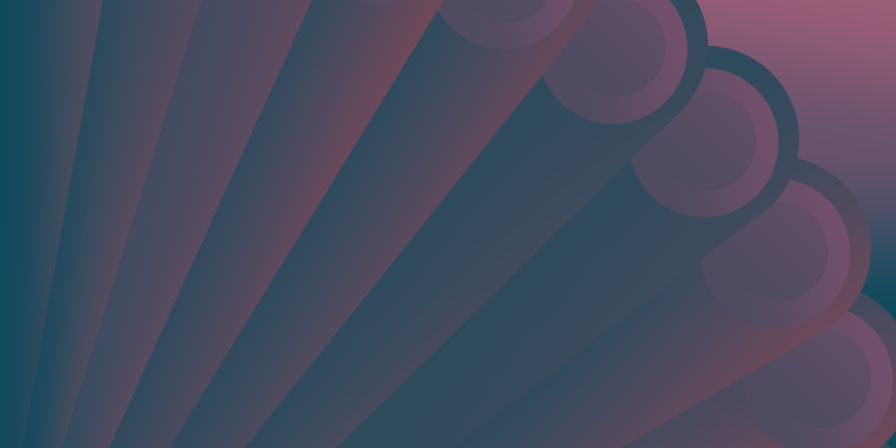
A WebGL 1 fragment shader for this background:

```glsl
precision highp float;
// Fan of overlapping rounded bars with disc-shaped caps, in dusky slate, mauve and wine.
uniform vec2 u_resolution;

const vec3 SLATE = vec3(0.18, 0.29, 0.365);
const vec3 MAUVE = vec3(0.35, 0.30, 0.39);
const vec3 WINE = vec3(0.47, 0.275, 0.325);
const vec3 TEAL = vec3(0.04, 0.29, 0.36);
const vec3 ROSE = vec3(0.62, 0.37, 0.47);

// Antialiased coverage of a signed distance.
float cover(float dist) {
  float soft = 0.75 / u_resolution.y;
  return 1.0 - smoothstep(-soft, soft, dist);
}

// Dusk gradient behind the fan, rosier to the upper right.
vec3 sky(vec2 st) {
  vec3 low = mix(TEAL, vec3(0.40, 0.32, 0.42), smoothstep(0.25, 0.68, st.y));
  float rosy = smoothstep(0.62, 1.05, st.y + 0.2 * (st.x - 1.95));
  return mix(low, ROSE, rosy);
}

// Shading across a bar, strongest at its lower right edge.
vec3 barColor(float index, float across, float along) {
  float back = max(along, 0.0);
  // The lowest bars are lit further around their caps.
  float wrap = clamp(2.0 - index, 0.0, 1.0) * exp(-4.0 * back * max(index, 0.0));
  float start = -0.10 + 0.13 * back - 0.2 * wrap;
  float t = clamp((across - start) / (0.206 - start), 0.0, 1.0);
  float warmth = 0.5 - 0.45 * cos(1.35 * (index - 2.6));
  float distant = 0.28 * smoothstep(2.0, 3.0, index);
  warmth = mix(warmth, distant, clamp(back / 1.2, 0.0, 1.0));
  vec3 base = mix(SLATE, MAUVE, 0.5 * max(0.0, 1.0 - abs(index - 6.0)));
  float tint = min(1.0, warmth * 1.4 + 0.5 * smoothstep(5.0, 7.0, index));
  vec3 color = mix(base, MAUVE, t * tint);
  return mix(color, WINE, warmth * t * t * 0.8);
}

// Paints one bar, then the two discs on its cap.
vec3 paintBar(vec3 color, vec2 st, float index) {
  float theta = 0.136 + 0.255 * index;
  float reach = 1.164 - 0.021 * cos(4.0 * (theta - 0.768));
  vec2 p = st - vec2(0.661, 0.0) - reach * vec2(cos(theta), sin(theta));

  // The last bars run on past the top.
  float tilt = 0.401 + 0.124 * index;
  vec2 axis = vec2(cos(tilt), sin(tilt));
  p -= axis * 0.6 * step(5.5, index);
  float along = -dot(p, axis);
  float across = dot(p, vec2(axis.y, -axis.x));
  float bar = length(vec2(across, min(along, 0.0))) - 0.208;
  color = mix(color, barColor(index, across, along), cover(bar));

  float glow = smoothstep(-0.17, 0.20, p.x + 0.35 * p.y);
  vec3 rim = mix(vec3(0.31, 0.295, 0.38), vec3(0.45, 0.31, 0.42), glow);
  color = mix(color, rim, cover(length(p - vec2(-0.005, -0.008)) - 0.167));

  float sheen = smoothstep(-0.15, 0.17, 0.6 * (p.x + p.y));
  vec3 core = mix(vec3(0.30, 0.295, 0.38), vec3(0.39, 0.31, 0.40), sheen);
  return mix(color, core, cover(length(p - vec2(0.003, -0.005)) - 0.110));
}

void main() {
  vec2 st = gl_FragCoord.xy / u_resolution.y;
  vec3 color = sky(st);
  for (int i = -1; i < 9; i++) {
    color = paintBar(color, st, float(i));
  }
  // Teal haze along the left side.
  color = mix(color, TEAL, 0.9 * exp(-st.x * st.x * 30.0 - st.x * 3.0));
  gl_FragColor = vec4(color, 1.0);
}
```
